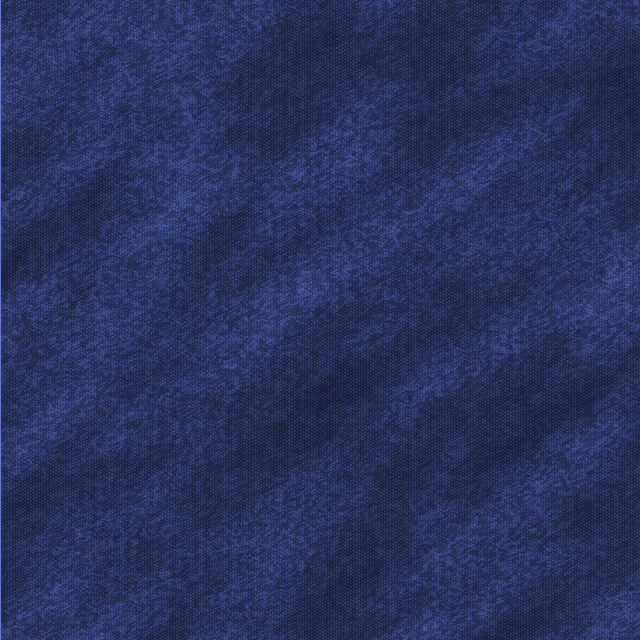
Write a three.js fragment shader that draws this texture.

```glsl
// Dark blue denim: crisp twill flecks, crumbled grain, soft folds and a pale left edge.
varying vec2 vUv;

const float TAU = 6.2831853;
const vec3 DENIM_BLUE = vec3(0.156, 0.196, 0.357);
const vec3 EDGE_BLUE = vec3(0.40, 0.49, 0.80);
const float EDGE_WIDTH = 0.0014;
const vec2 FOLD_DIRECTION = vec2(0.81, 0.586);
const vec2 FOLD_FREQUENCY = vec2(4.6, 13.0);   // along, across the fold
const vec2 TWILL_FREQUENCY = vec2(114.0, 200.0);
const float RIB_FREQUENCY = 228.0;
const float STRIPE_FREQUENCY = 57.0;

// Sine-free hash, 0 to 1
float hash(vec2 cell) {
  vec3 h = fract(vec3(cell.xyx) * 0.1031);
  h += dot(h, h.yzx + 33.33);
  return fract((h.x + h.y) * h.z);
}

// Smooth value noise, 0 to 1
float valueNoise(vec2 p) {
  vec2 cell = floor(p);
  vec2 f = fract(p);
  f = f * f * (3.0 - 2.0 * f);
  float low = mix(hash(cell), hash(cell + vec2(1.0, 0.0)), f.x);
  float high = mix(hash(cell + vec2(0.0, 1.0)), hash(cell + 1.0), f.x);
  return mix(low, high, f.y);
}

// Layered noise, 0 to 1
float layeredNoise(vec2 p) {
  float sum = 0.0;
  float weight = 0.533;
  for (int i = 0; i < 4; i++) {
    sum += weight * valueNoise(p);
    p = p * 2.03 + 17.3;
    weight *= 0.5;
  }
  return sum;
}

// Coordinates along and across a direction
vec2 alignTo(vec2 p, vec2 direction) {
  return vec2(dot(p, direction), dot(p, vec2(-direction.y, direction.x)));
}

// Plane wave, -1 to 1
float wave(vec2 p, vec2 frequency) {
  return cos(TAU * dot(p, frequency));
}

// Small random shift that crumples the threads
vec2 crumple(vec2 p, float amount) {
  vec2 q = p * vec2(95.0, 130.0);
  return amount * (vec2(valueNoise(q + 31.7), valueNoise(q + 77.1)) - 0.5);
}

// Staggered stitches where falling lines, rising lines and ribs meet
float weave(vec2 p, vec2 shift) {
  vec2 q = p + shift;
  float falling = wave(q, TWILL_FREQUENCY);
  float rising = wave(q, TWILL_FREQUENCY * vec2(1.0, -1.0));
  float ribs = wave(p + 0.3 * shift, vec2(RIB_FREQUENCY, 0.0));
  return 0.4 * falling + 0.28 * rising + 0.32 * ribs;
}

// Faint upright stripes, broken up along their length
float stripes(vec2 p) {
  float presence = smoothstep(0.25, 0.75, valueNoise(p * vec2(14.0, 9.0) + 5.0));
  float wobble = 0.004 * valueNoise(p * vec2(20.0, 45.0));
  return presence * wave(p + vec2(wobble, 0.0), vec2(STRIPE_FREQUENCY, 0.0));
}

// Short fibre flecks, tilted upward to the right
float fibreGrain(vec2 p) {
  vec2 q = alignTo(p, vec2(0.9, 0.436));
  return valueNoise(q * vec2(170.0, 330.0) + 9.0) - 0.5;
}

void main() {
  // Broad folds; raised cloth is brighter and more crumpled
  float fold = layeredNoise(alignTo(vUv, FOLD_DIRECTION) * FOLD_FREQUENCY + 20.0);
  float raised = smoothstep(0.3, 0.6, fold);
  vec2 shift = crumple(vUv, mix(0.002, 0.0065, raised));

  // Crisp bright flecks between dark gaps
  float height = weave(vUv, shift) + mix(0.9, 1.6, raised) * fibreGrain(vUv);
  float fleck = smoothstep(-0.7, 1.1, height);

  // Combined relief drives the brightness of the dye
  float relief = 0.85 * (fold - 0.5) + 0.05 * stripes(vUv);
  relief += 0.12 * (valueNoise(vUv * 62.0 + 3.0) - 0.5);
  relief += 0.66 * (fleck - 0.36);
  vec3 cloth = DENIM_BLUE * (1.0 + relief + 0.25 * relief * relief);

  // Thin pale line on the left edge
  float edge = 1.0 - smoothstep(0.7 * EDGE_WIDTH, 1.3 * EDGE_WIDTH, vUv.x);
  gl_FragColor = vec4(mix(cloth, EDGE_BLUE, edge), 1.0);
}
```
